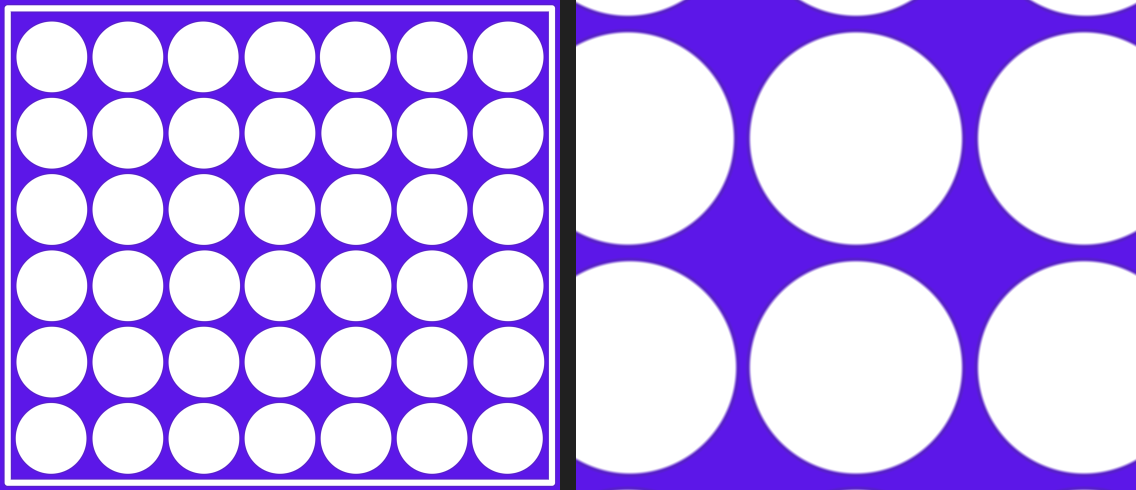
Left, the full canvas; right, a detail of the centre.
Reproduce this pattern procedurally as a WebGL 1 fragment shader.

```glsl
precision highp float;
// Seven by six grid of white discs on violet, inside a thin white frame.

uniform vec2 u_resolution;

// All lengths are fractions of the canvas height.
const vec2 GRID_COUNT = vec2(7.0, 6.0);
const vec2 GRID_PITCH = vec2(0.1552, 0.1557);
const vec2 GRID_CENTER = vec2(0.5714, 0.4946);
const float DISC_RADIUS = 0.0722;
const float DISC_NUDGE = 0.0015;

const vec2 FRAME_CENTER = vec2(0.5711, 0.4989);
const vec2 FRAME_HALF_SIZE = vec2(0.5554, 0.4840);
const float FRAME_HALF_WIDTH = 0.0063;

const float EDGE_SOFTNESS = 0.0014;
const float FRINGE_WIDTH = 0.0034;

const vec3 WHITE = vec3(1.0);
const vec3 VIOLET = vec3(0.36, 0.09, 0.91);
const vec3 FRINGE = vec3(0.34, 0.12, 0.79);

float hash(vec2 cell) {
  return fract(sin(dot(cell, vec2(127.1, 311.7))) * 43758.5);
}

// Shifts a few discs slightly sideways; most stay on the grid.
float sidewaysNudge(vec2 cell, float amount) {
  float chance = hash(cell);
  return amount * (step(0.92, chance) - step(chance, 0.08));
}

float boxDistance(vec2 p, vec2 halfSize) {
  vec2 q = abs(p) - halfSize;
  return length(max(q, 0.0)) + min(max(q.x, q.y), 0.0);
}

float frameDistance(vec2 p, vec2 halfSize, float halfWidth) {
  return abs(boxDistance(p, halfSize)) - halfWidth;
}

// Signed distance to the disc in the nearest cell of a finite grid.
float discGridDistance(vec2 p, vec2 count, vec2 pitch, float radius) {
  vec2 lastCell = count - 1.0;
  vec2 cell = clamp(floor(p / pitch + 0.5 * count), vec2(0.0), lastCell);
  vec2 center = (cell - 0.5 * lastCell) * pitch;
  center.x += sidewaysNudge(cell, DISC_NUDGE);
  return length(p - center) - radius;
}

// White inside the shape, with a duller violet rim just outside it.
vec3 shade(float d, float softness) {
  vec3 ground = mix(FRINGE, VIOLET, smoothstep(softness, FRINGE_WIDTH, d));
  return mix(WHITE, ground, smoothstep(-softness, softness, d));
}

void main() {
  vec2 p = gl_FragCoord.xy / u_resolution.y;
  float discs = discGridDistance(p - GRID_CENTER, GRID_COUNT, GRID_PITCH, DISC_RADIUS);
  float frame = frameDistance(p - FRAME_CENTER, FRAME_HALF_SIZE, FRAME_HALF_WIDTH);
  gl_FragColor = vec4(shade(min(discs, frame), EDGE_SOFTNESS), 1.0);
}
```
